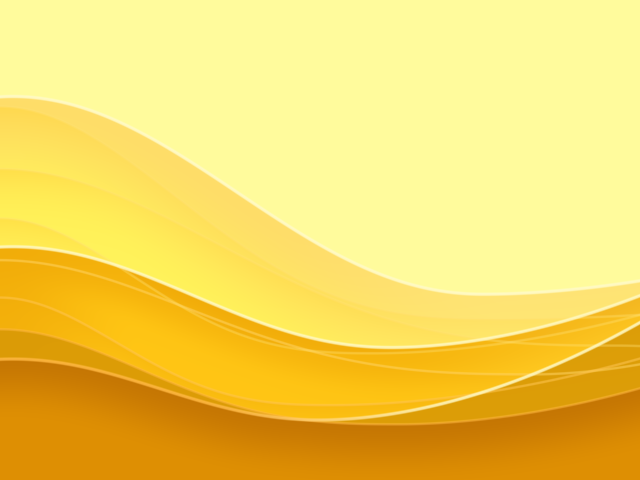
Write a Shadertoy shader that draws this background.

```glsl
// Layered translucent golden waves sweeping under a pale yellow sky.

// Colours
const vec3 SKY         = vec3(1.00, 0.985, 0.61);
const vec3 LEMON       = vec3(1.00, 0.955, 0.36);
const vec3 LEMON_SHADE = vec3(0.995, 0.865, 0.41);
const vec3 GOLD        = vec3(1.00, 0.775, 0.08);
const vec3 GOLD_SHADE  = vec3(0.94, 0.665, 0.03);
const vec3 OLIVE       = vec3(0.85, 0.60, 0.02);
const vec3 UMBER       = vec3(0.87, 0.56, 0.01);
const vec3 UMBER_SHADE = vec3(0.77, 0.46, 0.01);
const vec3 RIM_WHITE   = vec3(1.00, 0.98, 0.78);
const vec3 RIM_ORANGE  = vec3(1.00, 0.72, 0.26);
const vec3 RIM_FAINT   = vec3(1.00, 0.88, 0.45);

// Line half widths and wave shape
const float RIM_WIDTH   = 0.0033;
const float FAINT_WIDTH = 0.0022;
const float LEAD_SKEW   = 1.04;
const float INNER_SKEW  = 1.38;
const float LEAD_CREST  = 0.020;
const float RISE_POWER  = 1.85;
const float PI          = 3.14159;

// Waves: crest height, valley height, valley x, right-hand height.
// The first wave of each family is its leading edge.
const vec4 UPPER[4] = vec4[4](
    vec4(0.799, 0.387, 0.755, 0.415), vec4(0.778, 0.335, 0.781, 0.344),
    vec4(0.648, 0.280, 0.964, 0.279), vec4(0.545, 0.264, 0.586, 0.344));
const vec4 LOWER[4] = vec4[4](
    vec4(0.486, 0.276, 0.612, 0.384), vec4(0.458, 0.220, 0.833, 0.241),
    vec4(0.380, 0.156, 0.521, 0.253), vec4(0.314, 0.116, 0.625, 0.191));
const vec4 FRONT = vec4(0.252, 0.125, 0.501, 0.328);

// Skewed cosine descent to the valley, then a power-curve rise
float waveHeight(vec4 wave, float x, bool lead) {
    float crestX = lead ? LEAD_CREST : 0.0;
    float skew = lead ? LEAD_SKEW : INNER_SKEW;
    float t = (x - crestX) / (wave.z - crestX);
    float phase = 1.0 - pow(max(1.0 - t, 0.0), skew);
    float fall = 0.5 - 0.5 * cos(PI * phase);
    float rise = pow(max((x - wave.z) / (1.0 - wave.z), 0.0), RISE_POWER);
    return mix(wave.x, wave.y, fall) + (wave.w - wave.y) * rise;
}

// Distance below a wave, positive underneath, corrected for slope
float depthBelow(vec4 wave, vec2 uv, float aspect, bool lead) {
    const float STEP = 0.002;
    float h = waveHeight(wave, uv.x, lead);
    float ahead = waveHeight(wave, uv.x + STEP, lead);
    float behind = waveHeight(wave, uv.x - STEP, lead);
    float slope = (ahead - behind) / (2.0 * STEP * aspect);
    return (h - uv.y) * inversesqrt(1.0 + slope * slope);
}

float cover(float d) {
    float px = 0.75 / iResolution.y;
    return smoothstep(-px, px, d);
}

float rim(float d, float width) {
    float soft = width + 1.0 / iResolution.y;
    return 1.0 - smoothstep(width * 0.3, soft, abs(d));
}

void mainImage(out vec4 fragColor, in vec2 fragCoord) {
    vec2 uv = fragCoord / iResolution.xy;
    float aspect = iResolution.x / iResolution.y;
    float leftGlow = 1.0 - smoothstep(0.0, 0.22, uv.x);

    float upper[4];
    float lower[4];
    for (int i = 0; i < 4; i++) {
        upper[i] = depthBelow(UPPER[i], uv, aspect, i == 0);
        lower[i] = depthBelow(LOWER[i], uv, aspect, i == 0);
    }
    float front = depthBelow(FRONT, uv, aspect, true);

    // Upper and middle sheets, shaded under their leading edges
    vec3 lemon = mix(LEMON_SHADE, LEMON, smoothstep(0.0, 0.24, upper[0]));
    lemon = mix(lemon, SKY, 0.22 * smoothstep(0.4, 0.8, uv.x));
    vec3 gold = mix(GOLD_SHADE, GOLD, smoothstep(-0.01, 0.11, lower[0]));
    gold = mix(gold, GOLD_SHADE, 0.75 * leftGlow);
    gold = mix(gold, LEMON_SHADE, 0.25 * smoothstep(0.6, 1.0, uv.x));

    // Inner bands darken just beneath each fold
    for (int i = 1; i < 4; i++) {
        float upperFold = cover(upper[i]) * exp(-max(upper[i], 0.0) / 0.06);
        float lowerFold = cover(lower[i]) * exp(-max(lower[i], 0.0) / 0.04);
        lemon = mix(lemon, vec3(1.0, 0.83, 0.22), (0.25 + 0.3 * leftGlow) * upperFold);
        gold = mix(gold, GOLD_SHADE, 0.45 * lowerFold);
        gold = mix(gold, GOLD, 0.25 * upperFold);
    }

    // Front sheets: olive under either edge, umber under both
    float under = min(front, lower[3]);
    float either = max(cover(front), cover(lower[3]));
    vec3 umber = mix(UMBER_SHADE, UMBER, smoothstep(-0.01, 0.13, under));

    vec3 color = mix(SKY, lemon, cover(upper[0]));
    color = mix(color, gold, cover(lower[0]));
    color = mix(color, OLIVE, 0.9 * either);
    color = mix(color, umber, cover(under));

    // Faint inner lines
    for (int i = 1; i < 4; i++) {
        color = mix(color, RIM_FAINT, 0.38 * rim(upper[i], FAINT_WIDTH));
        vec3 tint = mix(RIM_FAINT, RIM_ORANGE, float(i) / 3.0);
        color = mix(color, tint, 0.55 * rim(lower[i], FAINT_WIDTH));
    }

    // Bright leading edges
    vec3 frontRim = mix(RIM_ORANGE, RIM_WHITE, smoothstep(0.3, 0.75, uv.x));
    color = mix(color, RIM_WHITE, 0.9 * rim(upper[0], RIM_WIDTH));
    color = mix(color, RIM_WHITE, 0.85 * rim(lower[0], RIM_WIDTH));
    color = mix(color, frontRim, 0.85 * rim(front, RIM_WIDTH));
    fragColor = vec4(color, 1.0);
}
```
